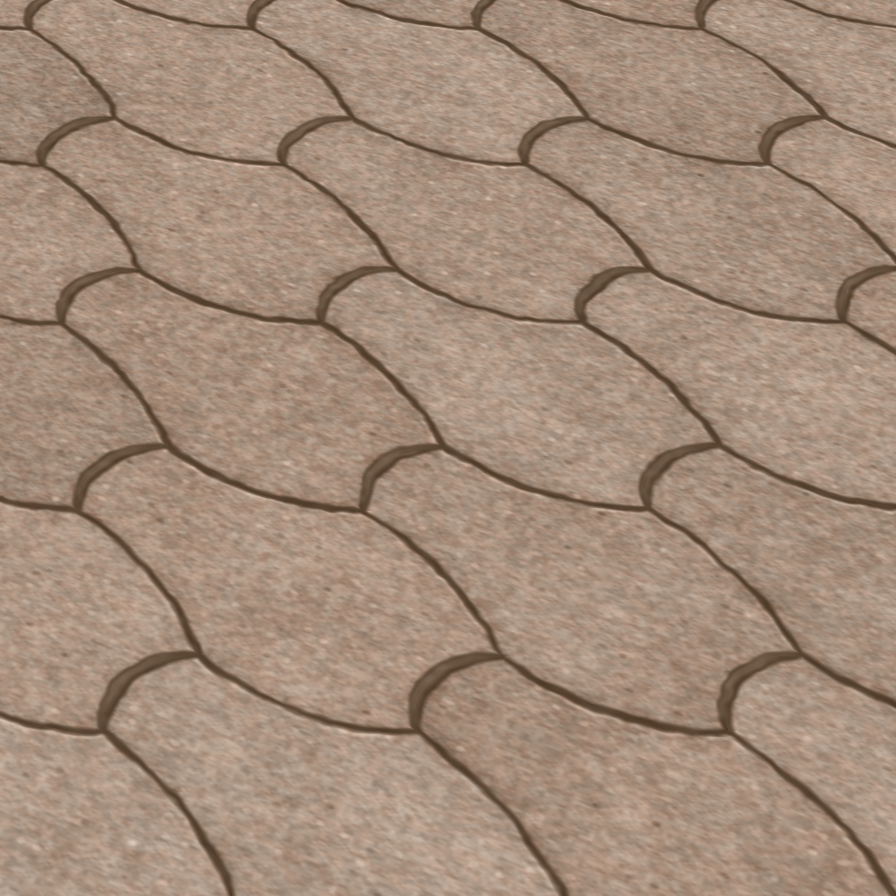
Write a three.js fragment shader that draws this texture.

```glsl
// Interlocking concrete pavers with curved sides, seen in perspective.
// The canvas is projected onto a ground lattice; each lattice point owns three
// circular-arc joints, and every stone gets its own tone and speckled grain.
varying vec2 vUv;

float hash(vec2 p) {
  vec3 q = fract(p.xyx * vec3(0.1031, 0.1030, 0.0973));
  q += dot(q, q.yzx + 33.33);
  return fract((q.x + q.y) * q.z);
}

float noise(vec2 p) {
  vec2 i = floor(p), f = fract(p);
  f = f * f * (3.0 - 2.0 * f);
  return mix(mix(hash(i), hash(i + vec2(1.0, 0.0)), f.x),
             mix(hash(i + vec2(0.0, 1.0)), hash(i + 1.0), f.x), f.y);
}

// Signed distance to the arc from a to b, and the position along it (-1 to 1)
vec2 arc(vec2 p, vec2 a, vec2 b, float sag) {
  float halfChord = 0.5 * length(b - a);
  vec2 t = 0.5 * (b - a) / halfChord;
  vec2 q = p - 0.5 * (a + b);
  float r = (halfChord * halfChord + sag * sag) / (2.0 * sag);
  q = vec2(dot(q, t), dot(q, vec2(-t.y, t.x)) + r - sag);
  float d = length(q) - r;
  if (abs(q.x) * (r - sag) > halfChord * q.y)
    d = (d < 0.0 ? -1.0 : 1.0) * length(vec2(abs(q.x) - halfChord, q.y - r + sag));
  return vec2(d, clamp(q.x / halfChord, -1.0, 1.0));
}

// Row and column of the stone under a ground point
vec2 stoneId(vec2 g) {
  float x = fract(g.x + 0.338) - 0.338;
  float t = x / 0.662;
  float top = x < 0.0 ? 0.323 * (1.0 - sqrt(max(0.0, 1.0 - x * x / 0.1143)))
                      : 0.323 * t + 0.364 * t * (1.0 - t);
  float row = floor(g.y - top);
  float k = clamp((g.y - row - 0.323) / 0.677, 0.0, 1.0);
  float side = -0.338 * (1.0 - k) + 0.256 * k * (1.0 - k);
  return vec2(floor(g.x - side), row);
}

float cover(float d, float halfWidth) {
  return 1.0 - smoothstep(halfWidth - 0.008, halfWidth + 0.013, d);
}

// Sunlit edge just beside a joint
float litEdge(float d) {
  return smoothstep(0.012, 0.022, d) * (1.0 - smoothstep(0.022, 0.042, d));
}

void main() {
  // Perspective: column spacing grows toward the bottom of the canvas
  float spacing = 0.2474 + 0.124 * (1.0 - vUv.y);
  vec2 ground;
  ground.y = 13.63 - 3.595 / spacing;
  ground.x = vUv.x / spacing - 0.495 - 0.053 * ground.y;

  // Worn, slightly wandering joints
  vec2 worn = ground + 0.016 * (vec2(noise(ground * 9.0 + 40.0), noise(ground * 9.0 + 71.0)) - 0.5)
                     + 0.010 * (vec2(noise(ground * 24.0 + 13.0), noise(ground * 24.0 + 95.0)) - 0.5);
  float width = 0.006 + 0.010 * noise(ground * 7.0 + 20.0);
  vec2 b = vec2(-0.338, 0.323);
  float joint = 0.0, neckFloor = 0.0, rim = 0.0, nearest = 1.0;
  for (int j = -1; j <= 1; j++) {
    for (int i = 0; i <= 1; i++) {
      vec2 p = fract(worn) - vec2(float(i), float(j));
      vec2 neck = arc(p, vec2(0.0), b, 0.098);
      vec2 shoulder = arc(p, vec2(0.0), b + vec2(1.0, 0.0), 0.082);
      vec2 flank = arc(p, vec2(0.0, 1.0), b, 0.057);
      float swell = 1.0 - neck.y * neck.y;
      float thin = min(abs(shoulder.x), abs(flank.x));
      joint = max(joint, max(cover(abs(neck.x), 0.012 + 0.016 * swell), cover(thin, width)));
      neckFloor = max(neckFloor, swell * (1.0 - smoothstep(0.004, 0.026, abs(neck.x - 0.005))));
      rim = max(rim, max(litEdge(shoulder.x), 0.7 * litEdge(-flank.x)));
      nearest = min(nearest, min(abs(neck.x), thin));
    }
  }

  // Speckled aggregate, with grains drawn out along a slanted direction
  vec2 id = stoneId(worn);
  vec2 g = ground + 7.3 * id + 100.0;
  vec2 grainSpace = vec2(dot(g, vec2(0.87, 0.49)), dot(g, vec2(-0.49, 0.87)));
  float coarse = noise(grainSpace * vec2(19.0, 30.0));
  float fine = noise(grainSpace * vec2(37.0, 60.0) + 31.0);
  float dust = noise(grainSpace * vec2(72.0, 108.0) + 57.0);
  float blotch = 0.6 * noise(g * 3.5) + 0.4 * noise(g * 9.0 + 12.0);
  float tone = 0.060 * (coarse - 0.5) + 0.115 * (fine - 0.5) + 0.075 * (dust - 0.5)
             + 0.075 * (blotch - 0.5) + 0.045 * (hash(id + 50.0) - 0.5);
  vec3 stone = vec3(0.664, 0.571, 0.500) + tone;
  float hue = noise(grainSpace * vec2(28.0, 43.0) + 83.0) + 0.25 * hash(id + 17.0) - 0.625;
  stone += hue * vec3(0.026, -0.012, -0.026);

  // Scattered pale pebbles and a few dark pits
  vec2 cell = floor(grainSpace * 13.0);
  vec2 offset = fract(grainSpace * 13.0) - 0.3 - 0.4 * vec2(hash(cell + 3.0), hash(cell + 9.0));
  float chance = hash(cell + 25.0);
  float speck = 1.0 - smoothstep(0.06, 0.25, length(offset * vec2(0.9, 1.2)));
  stone += speck * (0.09 * step(0.89, chance) - 0.09 * step(chance, 0.05));

  // Soft shade beside joints, lit rims, then the joints themselves
  stone -= 0.13 * exp(-nearest * 36.0);
  stone += 0.14 * rim * smoothstep(0.2, 0.7, noise(ground * 11.0 + 64.0));
  vec3 soil = mix(vec3(0.325, 0.245, 0.175), vec3(0.44, 0.36, 0.285), neckFloor);
  soil += 0.06 * (coarse - 0.5);
  gl_FragColor = vec4(mix(stone, soil, 0.96 * joint), 1.0);
}
```
